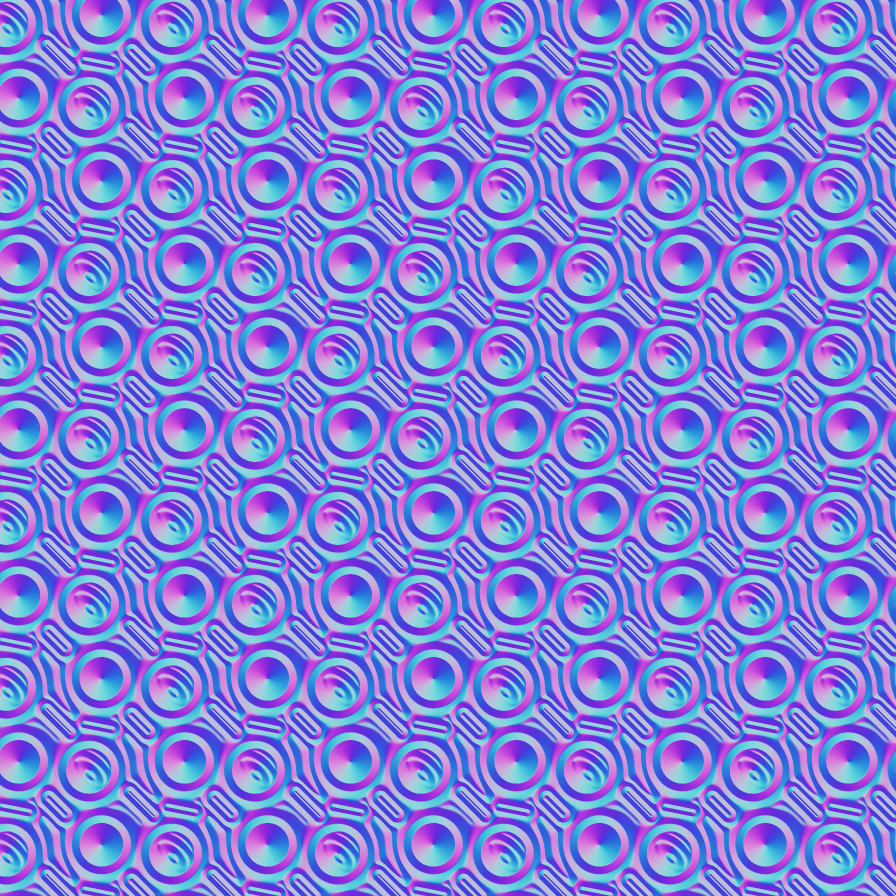
Give the GLSL for this texture map, as a WebGL 2 fragment shader.

```glsl
#version 300 es
precision highp float;
// Normal map of embossed bowls, rippled dishes and slanted slots on a staggered grid.
uniform vec2 u_resolution;
out vec4 outColor;

const float TAU = 6.2831853;
const float REPEATS = 5.4;                  // cells across and down
const vec2 BOWL = vec2(0.612, 0.310);       // centres within one cell
const vec2 DISH = BOWL + vec2(0.424, -0.056);
const vec2 SLOT_A = BOWL + vec2(0.230, -0.270);
const vec2 SLOT_B = BOWL + vec2(-0.260, -0.255);
const vec2 BAR = BOWL + vec2(-0.020, -0.290);
const vec2 FALLING = vec2(0.70711, -0.70711);
const vec2 LEVEL = vec2(0.98058, -0.19612);
const float RIM = -0.055;                   // crest of the raised rim
const float RIB_PERIOD = 0.095;
const float BLEND = 40.0;                   // sharpness of the smooth union
const float TILT = 0.345;                   // strength of the encoded slope
const float BLUE = 0.86;

// Offset from the nearest copy of a centre, with unit period.
vec2 wrap(vec2 p, vec2 centre) {
  vec2 r = p - centre;
  return r - floor(r + 0.5);
}

// Components across and along a unit direction.
vec2 align(vec2 r, vec2 dir) {
  return vec2(dot(r, vec2(-dir.y, dir.x)), dot(r, dir));
}

float disc(vec2 r, float radius) {
  return length(r) - radius;
}

// Steepened capsule distance, so that each slot gets an inner groove.
float slot(vec2 r, vec2 dir, float halfLength, float radius) {
  vec2 a = align(r, dir);
  a.y -= clamp(a.y, -halfLength, halfLength);
  return (length(a) - radius) * 1.7;
}

// Elliptic ripples around an eye, fading on the lower left.
float ripples(vec2 r) {
  vec2 a = align(r - vec2(0.008, -0.024), FALLING);
  float ring = length(a * vec2(1.0, 0.55));
  float inside = 1.0 - smoothstep(0.105, 0.140, length(r));
  float eye = 1.0 - smoothstep(0.025, 0.050, ring);
  float side = max(eye, smoothstep(-0.045, 0.005, a.x));
  return 0.016 * cos(TAU * ring / 0.054) * inside * side;
}

// Cone inside the rim, rounded ribs outside it.
float profile(float d) {
  float k = TAU / RIB_PERIOD;
  return d < RIM ? d - RIM : (cos(k * (d - RIM)) - 1.0) / k;
}

float height(vec2 p) {
  float total = 0.0;
  float detail = 0.0;
  for (int i = 0; i < 2; i++) {             // the two staggered sublattices
    vec2 q = p - 0.5 * float(i);
    vec2 dish = wrap(q, DISH);
    total += exp(-BLEND * disc(wrap(q, BOWL), 0.185));
    total += exp(-BLEND * disc(dish, 0.190));
    total += exp(-BLEND * slot(wrap(q, SLOT_A), FALLING, 0.070, 0.050));
    total += exp(-BLEND * slot(wrap(q, SLOT_B), FALLING, 0.100, 0.040));
    total += exp(-BLEND * slot(wrap(q, BAR), LEVEL, 0.085, 0.026));
    detail += ripples(dish);
  }
  float d = -log(total) / BLEND;
  // Layered sines bend the ribs between the round parts.
  float bend = sin(TAU * (3.0 * p.x + p.y)) + 0.7 * sin(TAU * (p.x - p.y) + 1.0);
  d += 0.026 * bend * smoothstep(0.0, 0.08, d);
  return profile(d) + detail;
}

vec3 normalColour(vec2 p, float e) {
  float h = height(p);
  vec2 slope = vec2(height(p + vec2(e, 0.0)), height(p + vec2(0.0, e))) - h;
  vec2 n = -slope / e;
  n *= inversesqrt(dot(n, n) + 0.008);
  return vec3(0.5 + TILT * n, BLUE);
}

void main() {
  vec3 colour = vec3(0.0);
  for (int i = 0; i < 4; i++) {             // four samples smooth the creases
    vec2 jitter = vec2(i & 1, i >> 1) * 0.5 - 0.25;
    vec2 uv = (gl_FragCoord.xy + jitter) / u_resolution;
    colour += normalColour(uv * REPEATS, 0.003);
  }
  outColor = vec4(colour * 0.25, 1.0);
}
```
